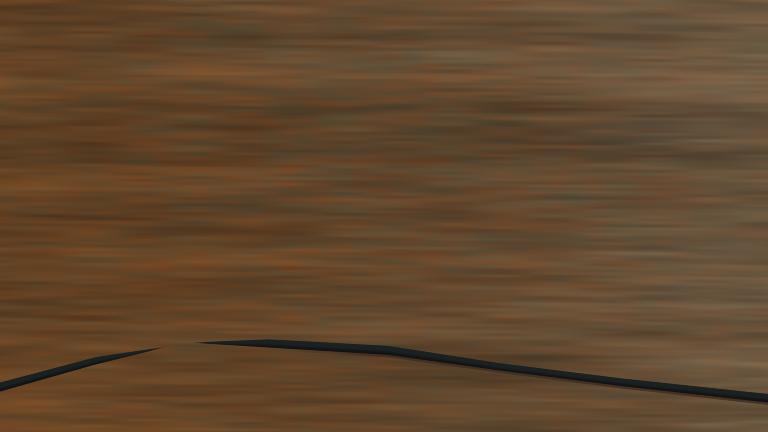
Give the GLSL for this texture, as a Shadertoy shader.

```glsl
// Brown wood veneer with fine horizontal grain, crossed low down by a thin dark strip.
// Grain is stretched value noise at several scales; the strip is a tapered
// polyline with a faint reddish rim along its lower right edge.

const vec3 WARM_WOOD = vec3(0.378, 0.252, 0.136);
const vec3 MID_WOOD  = vec3(0.388, 0.288, 0.187);
const vec3 PALE_WOOD = vec3(0.412, 0.332, 0.243);
const vec3 RUST_TINT = vec3(0.040, -0.012, -0.026);
const vec3 STRIP_TOP = vec3(0.105, 0.125, 0.130);
const vec3 STRIP_LOW = vec3(0.070, 0.075, 0.080);
const vec3 RIM_BROWN = vec3(0.245, 0.165, 0.125);

// Strip knots: x across the width, y over the height, half thickness.
const int KNOTS = 9;
const vec3 STRIP[KNOTS] = vec3[KNOTS](
    vec3(0.000, 0.104, 0.0105), vec3(0.125, 0.165, 0.0085), vec3(0.222, 0.199, 0.0),
    vec3(0.245, 0.207, 0.0),    vec3(0.350, 0.205, 0.0095), vec3(0.505, 0.189, 0.0105),
    vec3(0.650, 0.151, 0.0085), vec3(0.810, 0.115, 0.0090), vec3(1.000, 0.078, 0.0100));

float hash(vec2 p) {
    vec3 q = fract(vec3(p.xyx) * 0.1031);
    q += dot(q, q.yzx + 33.33);
    return fract((q.x + q.y) * q.z);
}

float noise(vec2 p) {
    vec2 cell = floor(p);
    vec2 f = fract(p);
    f = f * f * (3.0 - 2.0 * f);
    float low  = mix(hash(cell), hash(cell + vec2(1, 0)), f.x);
    float high = mix(hash(cell + vec2(0, 1)), hash(cell + vec2(1, 1)), f.x);
    return mix(low, high, f.y);
}

// Signed streak noise: frequency is much higher across the grain than along it.
float streak(vec2 p, vec2 frequency, float seed) {
    return noise(p * frequency + seed) - 0.5;
}

// Sum of streaks from broad bands down to hairlines.
float grain(vec2 p) {
    vec2 frequency = vec2(0.9, 12.0);
    float weight = 0.15;
    float sum = 0.0;
    for (int i = 0; i < 5; i++) {
        sum += weight * streak(p, frequency, 17.3 * float(i) + 5.0);
        frequency *= vec2(1.75, 1.85);
        weight *= 1.02;
    }
    return sum;
}

// Centre height and half thickness of the strip at x.
vec2 stripAt(float x) {
    vec2 shape = STRIP[0].yz;
    for (int i = 0; i < KNOTS - 1; i++) {
        vec3 a = STRIP[i];
        vec3 b = STRIP[i + 1];
        if (x >= a.x) shape = mix(a.yz, b.yz, clamp((x - a.x) / (b.x - a.x), 0.0, 1.0));
    }
    return shape;
}

vec3 woodColour(vec2 p, vec2 uv) {
    // Grain lines wander and sink slightly toward the right.
    p.y += 0.008 * p.x + 0.010 * streak(p, vec2(1.6, 3.0), 40.0);

    // Saturated brown at the left fades to dusty brown at the right.
    float fade = uv.x + 0.12 * (uv.y - 0.5) + 0.25 * streak(p, vec2(1.2, 16.0), 61.0);
    vec3 wood = mix(WARM_WOOD, MID_WOOD, smoothstep(0.05, 0.60, fade));
    wood = mix(wood, PALE_WOOD, smoothstep(0.55, 1.0, fade));

    // Rust and olive flecks, strongest around the middle.
    float centre = exp(-5.0 * dot(uv - vec2(0.45, 0.57), uv - vec2(0.45, 0.57)));
    float fleck = streak(p, vec2(9.0, 55.0), 83.0) + streak(p, vec2(24.0, 105.0), 97.0);
    wood += RUST_TINT * fleck * (0.45 + 0.9 * centre);

    return wood * (1.0 + grain(p)) * (1.03 - 0.08 * centre);
}

// Coverage of a band around zero, softened by one pixel.
float band(float d, float halfWidth, float pixel) {
    return smoothstep(-0.6 * pixel, 0.6 * pixel, halfWidth - abs(d))
         * smoothstep(0.0, pixel, halfWidth);
}

void mainImage(out vec4 fragColor, in vec2 fragCoord) {
    vec2 uv = fragCoord / iResolution.xy;
    vec2 p = fragCoord / iResolution.y;
    float pixel = 1.0 / iResolution.y;

    vec3 colour = woodColour(p, uv);

    vec2 strip = stripAt(uv.x);
    float d = uv.y - strip.x;

    // Reddish rim below the right part of the strip.
    float rim = band(d + strip.y, 0.0055, pixel) * smoothstep(0.32, 0.52, uv.x);
    colour = mix(colour, RIM_BROWN, 0.8 * rim);

    // Dark strip with a slightly lighter upper face.
    vec3 face = mix(STRIP_LOW, STRIP_TOP, smoothstep(-0.007, 0.001, d));
    colour = mix(colour, face, band(d, strip.y, pixel));

    fragColor = vec4(colour, 1.0);
}
```
